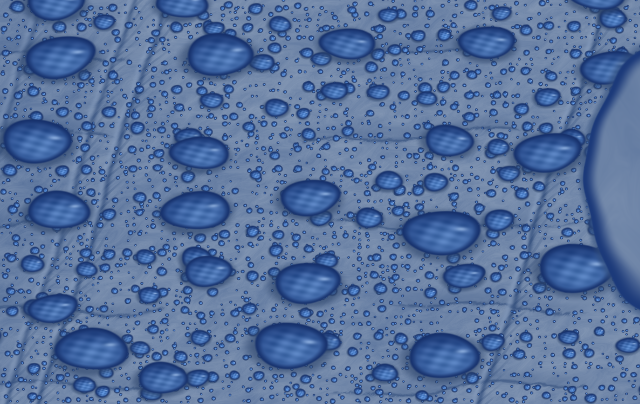
Write a Shadertoy shader that draws this texture.

```glsl
// Blue water drops beaded on slanted, seamed grey-blue fabric
#define CLOTH_LIGHT vec3(0.49, 0.57, 0.69)
#define CLOTH_MID vec3(0.35, 0.45, 0.61)
#define CLOTH_DARK vec3(0.20, 0.31, 0.49)
#define WATER_LIGHT vec3(0.33, 0.54, 0.83)
#define WATER_MID vec3(0.20, 0.37, 0.68)
#define WATER_DARK vec3(0.08, 0.18, 0.41)
#define SEAM_WIDTH 0.007
#define SEAM_SLOPE 0.31
#define GRAIN 0.16
#define SHADOW 0.6

vec3 hash3(vec2 p) {
    vec3 h = fract(vec3(p.xyx) * vec3(0.1031, 0.1030, 0.0973));
    h += dot(h, h.yxz + 33.33);
    return fract((h.xxy + h.yzz) * h.zyx);
}

// Layered sines, rotated and warped at every octave
float ripples(vec2 p) {
    float sum = 0.0, amp = 0.5;
    for (int i = 0; i < 6; i++) {
        p += 0.7 * sin(p.yx * 1.3 + float(i));
        sum += amp * sin(p.x) * sin(p.y);
        p = mat2(1.4, 1.1, -1.1, 1.4) * p + 2.3;
        amp *= 0.68;
    }
    return sum;
}

float ridge(float d, float width) {
    return exp(-d * d / (width * width));
}

// Raised seam: dark groove beside a pale lip, with short stitched creases
void addSeam(inout vec3 col, vec2 p, float foot, float strength) {
    float d = p.x - foot - SEAM_SLOPE * p.y
            + 0.006 * sin(p.y * 11.0 + foot * 7.0) + 0.002 * sin(p.y * 47.0);
    float crease = sin(p.y * 190.0 - d * 260.0 + 3.0 * sin(p.y * 23.0));
    float pucker = ridge(d - 0.012, 0.022) * smoothstep(0.1, 0.9, crease);
    col = mix(col, CLOTH_DARK, strength * (0.75 * ridge(d, SEAM_WIDTH) + 0.3 * pucker));
    col = mix(col, CLOTH_LIGHT * 1.08, 0.6 * strength * ridge(d + 0.014, SEAM_WIDTH));
}

// Thin wandering wrinkle, broken up by the ripple field
void addWrinkle(inout vec3 col, vec2 p, float height, float breakup) {
    float d = p.y - height - 0.018 * sin(p.x * 5.0 + height * 40.0)
            - 0.008 * sin(p.x * 17.0) - 0.009 * breakup;
    float mask = smoothstep(-0.25, 0.5, sin(p.x * 6.0 + height * 31.0) + breakup);
    col = mix(col, CLOTH_DARK, 0.65 * mask * ridge(d, 0.004));
    col = mix(col, CLOTH_DARK, 0.22 * mask * ridge(d - 0.012, 0.018));
}

vec3 cloth(vec2 p) {
    float broad = ripples(p * vec2(5.0, 8.0));
    float fine = ripples(mat2(0.9, -0.4, 0.4, 0.9) * p * vec2(38.0, 85.0));
    float tone = 0.70 + 0.28 * broad + GRAIN * 2.0 * fine;
    tone -= 0.3 * smoothstep(0.0, -0.12, p.x - 0.05 - SEAM_SLOPE * p.y);
    vec3 col = mix(CLOTH_MID, CLOTH_LIGHT, clamp(tone, -0.35, 1.1));
    for (int i = 0; i < 5; i++)
        addWrinkle(col, p, 0.03 + 0.21 * float(i), broad + 0.5 * fine);
    addSeam(col, p, -0.20, 0.6);
    addSeam(col, p, 0.02, 0.75);
    addSeam(col, p, 0.10, 0.85);
    addSeam(col, p, 1.19, 0.9);
    return col;
}

// q: position inside a unit drop, len: warped radius, size: 0 tiny to 1 large
vec3 water(vec2 q, float len, float size, float streak) {
    float glow = smoothstep(1.15, 0.0, length(q - vec2(0.12, -0.28)));
    vec3 col = mix(WATER_MID * 0.82, WATER_LIGHT, glow * mix(1.2, 0.72, size));
    col = mix(col, CLOTH_MID, 0.3 * size * glow);
    col += 0.07 * streak * smoothstep(1.0, 0.4, len);
    float rim = smoothstep(mix(0.62, 0.76, size), 1.0, len);
    col = mix(col, WATER_DARK, rim * 0.9);
    col = mix(col, WATER_DARK, 0.45 * smoothstep(0.25, 0.95, q.y));
    float glint = ridge(length((q - vec2(0.52, 0.18)) * vec2(1.0, 1.8)), 0.17);
    return mix(col, vec3(0.68, 0.80, 0.96), 0.6 * glint);
}

// One jittered drop per cell; cells are stretched so drops lie wide
void addDrops(inout vec3 col, vec2 p, vec2 cell, vec2 radii, float chance, float size) {
    vec2 g = p / cell, base = floor(g);
    float pixel = 1.0 / (iResolution.y * cell.y);
    for (int k = 0; k < 9; k++) {
        vec2 id = base + vec2(k % 3 - 1, k / 3 - 1);
        vec3 h = hash3(id + 71.0 + size * 37.0);
        vec3 shape = hash3(id + 213.0 + size * 91.0);
        if (h.z > chance) continue;
        float radius = mix(radii.x, radii.y, shape.x * shape.x * 0.6 + shape.x * 0.4);
        vec2 q = (g - id - 0.5 - 0.56 * (h.xy - 0.5)) / radius;
        q.y -= 0.22 * size * (shape.y - 0.4) * q.x;
        float a = atan(q.y, q.x), phase = 6.28 * shape.z;
        float len = length(q) * (1.0 + 0.05 * sin(2.0 * a + phase) + 0.04 * sin(3.0 * a - phase));
        float shade = smoothstep(1.35, 0.9, length(q + vec2(0.04, 0.14)));
        col = mix(col, CLOTH_DARK * 0.85, SHADOW * shade);
        float streak = sin(q.x * 9.0 + q.y * 6.0 + phase) * sin(q.y * 11.0 - q.x * 3.0);
        float edge = pixel / radius;
        col = mix(col, water(q, len, size, streak), smoothstep(1.0 + edge, 1.0 - edge, len));
    }
}

// Wide flat pool that runs off the right side
void addPool(inout vec3 col, vec2 p) {
    vec2 q = (p - vec2(1.65, 0.555)) / vec2(0.20, 0.33);
    float len = length(q) + 0.025 * sin(p.y * 19.0) + 0.012 * sin(p.y * 43.0);
    vec3 flatWater = mix(CLOTH_MID, CLOTH_LIGHT, 0.45 + 0.3 * ripples(p * vec2(9.0, 5.0)));
    float rim = smoothstep(0.80 + 0.08 * q.y, 0.98, len);
    vec3 pool = mix(flatWater, mix(WATER_DARK, WATER_MID, 0.25), rim);
    col = mix(col, CLOTH_DARK, 0.6 * smoothstep(1.09, 1.0, len));
    float edge = 5.0 / iResolution.y;
    col = mix(col, pool, smoothstep(1.0 + edge, 1.0 - edge, len));
}

void mainImage(out vec4 fragColor, in vec2 fragCoord) {
    vec2 p = fragCoord / iResolution.y;
    vec3 col = cloth(p);
    // Finest spray first, so larger drops cover smaller ones
    addDrops(col, p, vec2(0.017, 0.016), vec2(0.13, 0.23), 0.42, 0.0);
    addDrops(col, p, vec2(0.030, 0.027), vec2(0.14, 0.27), 0.50, 0.1);
    addDrops(col, p, vec2(0.060, 0.050), vec2(0.15, 0.29), 0.52, 0.25);
    addDrops(col, p, vec2(0.145, 0.100), vec2(0.16, 0.28), 0.50, 0.6);
    addDrops(col, p, vec2(0.320, 0.190), vec2(0.15, 0.31), 0.88, 1.0);
    addPool(col, p);
    fragColor = vec4(clamp(col, 0.0, 1.0), 1.0);
}
```
